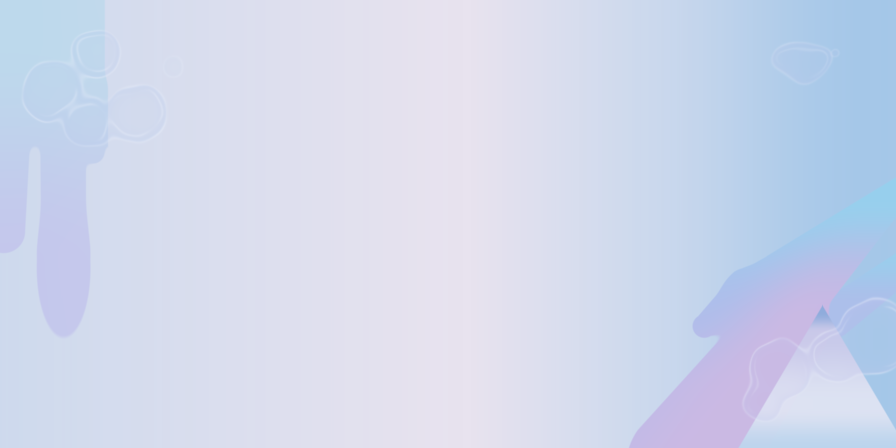
Write a Shadertoy shader that draws this background.

```glsl
#define LILAC vec3(0.908, 0.888, 0.935)
#define HAZE vec3(0.805, 0.852, 0.930)
#define SKY vec3(0.645, 0.780, 0.910)
#define CYAN vec3(0.590, 0.815, 0.930)
#define PERIWINKLE vec3(0.680, 0.740, 0.920)
#define LAVENDER vec3(0.765, 0.775, 0.925)
#define PINK vec3(0.795, 0.720, 0.890)
#define FILM_WIDTH 0.0028
#define FILM_GAIN 0.42
#define BAND_COUNT 58.0
#define BAND_GAIN 0.002

float hash(vec2 p) {
    vec3 q = fract(p.xyx * 0.1031);
    q += dot(q, q.yzx + 33.33);
    return fract((q.x + q.y) * q.z);
}

float noise(vec2 p) {
    vec2 i = floor(p), f = fract(p);
    f = f * f * (3.0 - 2.0 * f);
    return mix(mix(hash(i), hash(i + vec2(1, 0)), f.x),
               mix(hash(i + vec2(0, 1)), hash(i + vec2(1, 1)), f.x), f.y);
}

float smin(float a, float b, float k) {
    float h = max(k - abs(a - b), 0.0) / k;
    return min(a, b) - 0.25 * h * h * k;
}

float fill(float d) {
    float aa = 1.0 / iResolution.y;
    return 1.0 - smoothstep(-aa, aa, d);
}

// Soft line where the distance is zero
float line(float d) {
    float t = min(abs(d) / FILM_WIDTH, 5.0);
    return exp(-t * t);
}

// Segment whose radius runs from a.z to b.z
float limb(vec2 p, vec3 a, vec3 b) {
    vec2 pa = p - a.xy, ba = b.xy - a.xy;
    float h = clamp(dot(pa, ba) / dot(ba, ba), 0.0, 1.0);
    return length(pa - ba * h) - mix(a.z, b.z, h);
}

float circle(vec2 p, vec3 c) {
    return length(p - c.xy) - c.z;
}

float cloud(vec2 p, vec3 a, vec3 b, vec3 c, vec3 e) {
    float left = smin(circle(p, a), circle(p, b), 0.025);
    float right = smin(circle(p, c), circle(p, e), 0.025);
    return smin(left, right, 0.025);
}

// Thin bright rim, a broken inner reflection and a faint body
vec3 soapFilm(vec3 col, vec2 p, float d, vec3 tint, float gain) {
    float wobble = noise(p * 24.0);
    float rim = line(d) * (0.3 + 0.7 * wobble);
    float gloss = line(d + 0.006 + 0.012 * wobble) * smoothstep(0.35, 0.8, noise(p * 17.0 + 9.0));
    float body = fill(d) * (0.1 + 0.25 * exp(min(d, 0.0) * 60.0));
    col = mix(col, tint, body * gain);
    return mix(col, vec3(0.92, 0.94, 0.98), (rim + 0.7 * gloss) * FILM_GAIN * gain);
}

vec3 backdrop(vec2 p) {
    vec3 col = mix(HAZE, LILAC, clamp(p.x / 1.01, 0.0, 1.0));
    col = mix(col, HAZE, clamp((p.x - 1.05) / 0.37, 0.0, 1.0));
    col = mix(col, SKY, smoothstep(1.37, 1.96, p.x));
    return col + (hash(vec2(floor(p.x * BAND_COUNT), 3.0)) - 0.5) * BAND_GAIN;
}

vec3 drips(vec3 col, vec2 p) {
    float curtain = max(p.x - 0.234, 0.68 - p.y);
    float edge = limb(p, vec3(0.0, 1.1, 0.09), vec3(0.008, 0.483, 0.048));
    vec2 bulbSize = vec2(0.06, 0.155);
    float bulb = (length((p - vec2(0.142, 0.402)) / bulbSize) - 1.0) * bulbSize.x;
    float neck = limb(p, vec3(0.14, 0.9, 0.052), vec3(0.142, 0.45, 0.05));
    float small = limb(p, vec3(0.208, 0.8, 0.025), vec3(0.208, 0.66, 0.025));
    float d = smin(min(edge, small), smin(bulb, neck, 0.02), 0.02);
    d = smin(d, curtain, 0.03);
    vec3 tint = mix(LAVENDER, vec3(0.735, 0.850, 0.925), smoothstep(0.42, 0.92, p.y));
    return mix(col, tint, fill(d) * mix(0.92, 0.78, smoothstep(0.05, 0.23, p.x) * p.y));
}

vec3 ribbon(vec3 col, vec2 p) {
    // Lower side arm
    float arm = limb(p, vec3(2.03, 0.415, 0.033), vec3(1.86, 0.29, 0.045));
    vec3 armTint = mix(PERIWINKLE, CYAN, smoothstep(0.32, 0.44, p.y));
    col = mix(col, armTint, fill(arm) * 0.8);

    // Main body and its curled tip
    vec3 shoulder = vec3(1.771, 0.362, 0.089), bend = vec3(1.675, 0.336, 0.064);
    float d = limb(p, vec3(2.018, 0.583, 0.028), shoulder);
    d = min(d, limb(p, shoulder, bend));
    d = smin(d, limb(p, bend, vec3(1.572, 0.272, 0.026)), 0.015);
    d = smin(d, limb(p, vec3(1.758, 0.27, 0.094), vec3(1.536, -0.04, 0.138)), 0.025);

    // Pink ridge fading to a cool rim
    float across = dot(p - vec2(1.95, 0.51), vec2(-0.787, 0.617));
    float warm = (1.0 - smoothstep(0.0, 0.17, across)) * (1.0 - smoothstep(0.28, 0.56, p.y));
    vec3 rim = mix(PERIWINKLE, CYAN, smoothstep(0.30, 0.56, p.y));
    rim = mix(vec3(0.755, 0.725, 0.905), rim, smoothstep(0.12, 0.34, p.y));
    return mix(col, mix(rim, PINK, warm), fill(d) * 0.95);
}

vec3 pyramid(vec3 col, vec2 p) {
    float depth = 0.318 - p.y;
    float d = (abs(p.x - 1.836) - 0.59 * depth) * 0.861;
    vec3 tint = mix(vec3(0.55, 0.67, 0.86), vec3(0.79, 0.79, 0.915), smoothstep(0.015, 0.06, depth));
    tint = mix(tint, vec3(0.875, 0.89, 0.95), smoothstep(0.06, 0.21, depth));
    tint = mix(tint, vec3(0.74, 0.835, 0.93), smoothstep(0.23, 0.32, depth));
    return mix(col, tint, fill(d) * 0.95);
}

void mainImage(out vec4 fragColor, in vec2 fragCoord) {
    vec2 p = fragCoord / iResolution.xy * vec2(2.0, 1.0);
    vec3 col = pyramid(ribbon(drips(backdrop(p), p), p), p);

    // Soap clouds, with edges bent by noise
    vec2 q = p + 0.012 * (vec2(noise(p * 20.0), noise(p * 20.0 + 40.0)) - 0.5);
    float leftCloud = cloud(q, vec3(0.214, 0.878, 0.054), vec3(0.115, 0.797, 0.066),
                            vec3(0.307, 0.747, 0.066), vec3(0.2, 0.725, 0.055));
    float topCloud = cloud(q, vec3(1.753, 0.865, 0.028), vec3(1.797, 0.857, 0.042),
                           vec3(1.828, 0.862, 0.03), vec3(1.775, 0.87, 0.03));
    float lowCloud = cloud(q, vec3(1.74, 0.172, 0.068), vec3(1.706, 0.102, 0.045),
                           vec3(1.953, 0.245, 0.085), vec3(1.862, 0.206, 0.055));
    col = soapFilm(col, p, leftCloud, vec3(0.73, 0.80, 0.93), 1.0);
    col = soapFilm(col, p, circle(q, vec3(0.388, 0.849, 0.023)), HAZE, 0.5);
    col = soapFilm(col, p, topCloud, LAVENDER, 0.6);
    col = soapFilm(col, p, circle(q, vec3(1.862, 0.88, 0.009)), LAVENDER, 0.4);
    col = soapFilm(col, p, lowCloud, LAVENDER, 0.9);

    fragColor = vec4(clamp(col, 0.0, 1.0), 1.0);
}
```
